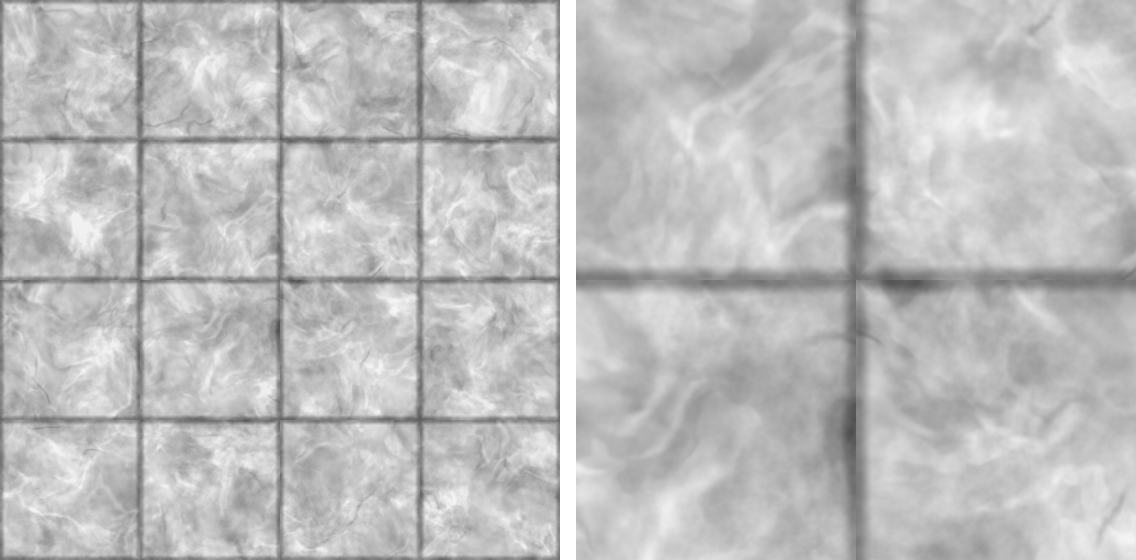
Left: the whole. Right: its middle third, enlarged.
Write a three.js fragment shader that draws this texture.

```glsl
// Grey marble floor: four by four square tiles with soft, dark, worn joints.
varying vec2 vUv;

const float TILES = 4.0;
const float JOINT_CORE = 0.0010;
const float JOINT_EDGE = 0.0105;
const float STONE_GREY = 0.748;

vec2 hash2(vec2 p) {
  vec2 q = vec2(dot(p, vec2(127.1, 311.7)), dot(p, vec2(269.5, 183.3)));
  return fract(sin(q) * 43758.5);
}

// Gradient noise, centred on zero
float gradientAt(vec2 cell, vec2 corner, vec2 f) {
  float angle = 6.28318 * hash2(cell + corner).x;
  return dot(vec2(cos(angle), sin(angle)), f - corner);
}

float noise(vec2 p) {
  vec2 cell = floor(p);
  vec2 f = p - cell;
  vec2 u = f * f * f * (f * (f * 6.0 - 15.0) + 10.0);
  float low = mix(gradientAt(cell, vec2(0.0), f), gradientAt(cell, vec2(1.0, 0.0), f), u.x);
  float high = mix(gradientAt(cell, vec2(0.0, 1.0), f), gradientAt(cell, vec2(1.0), f), u.x);
  return mix(low, high, u.y);
}

float fbm(vec2 p, float gain) {
  float sum = 0.0;
  float amplitude = 0.5;
  for (int i = 0; i < 4; i++) {
    sum += amplitude * noise(p);
    p = mat2(1.6, 1.2, -1.2, 1.6) * p + 7.3;
    amplitude *= gain;
  }
  return sum;
}

// Soft line along the zero contour of a noise, broken into stretches
float vein(vec2 p, float width, float threshold) {
  float bend = 0.35 * fbm(p * 2.0 + 3.7, 0.45);
  float line = 1.0 - smoothstep(0.0, width, abs(noise(p) + bend));
  return line * smoothstep(threshold, threshold + 0.25, noise(p * 1.3 + 21.4));
}

// Clouded stone; p is in tile widths
float marble(vec2 p) {
  vec2 warp = vec2(noise(p * 2.4 + 11.2), noise(p * 2.4 + 37.8));
  vec2 q = p + 0.16 * warp;
  float grey = STONE_GREY + 0.36 * fbm(q * 2.3, 0.62);

  // Mottled grain, stronger in some places
  float roughness = 0.8 + 0.9 * noise(p * 2.1 + 70.0);
  grey += 0.17 * roughness * fbm(p * 10.0 + 5.1, 0.62);

  // Pale patches with a firm border
  float patchShape = fbm(q * 3.1 + 61.0, 0.62);
  grey += 0.06 * smoothstep(0.03, 0.14, patchShape);

  // Dark smudges
  float smudge = fbm(q * 2.6 + 83.0, 0.6);
  grey -= 0.09 * smoothstep(0.08, 0.32, smudge);

  // Pale veins, fine threads and dark cracks
  grey += 0.09 * vein(q * 2.2 + 14.0, 0.09, 0.0);
  grey += 0.07 * vein(q * 4.5 + 47.0, 0.14, 0.0);
  grey -= 0.09 * vein(q * 2.7 + 92.0, 0.075, 0.08);
  return clamp(grey, 0.48, 0.94);
}

// Joint coverage on each axis, from distance to the nearest grid line
vec2 jointMask(vec2 uv, float core, float edge) {
  vec2 d = abs(fract(uv * TILES + 0.5) - 0.5) / TILES;
  return 1.0 - smoothstep(vec2(core), vec2(edge), d);
}

void main() {
  // Each tile is cut from another part of the stone
  vec2 tile = min(floor(vUv * TILES), TILES - 1.0);
  vec2 cut = hash2(tile + 2.0);
  float grey = marble(vUv * TILES + floor(cut * 40.0) * 3.0 + cut);
  grey += 0.03 * (hash2(tile + 9.0).y - 0.5);

  // Grime that gathers unevenly beside the joints
  vec2 halo = jointMask(vUv, 0.004, 0.026);
  float grime = smoothstep(0.05, 0.35, fbm(vUv * 13.0 + 5.0, 0.6));
  grey -= max(halo.x, halo.y) * (0.01 + 0.12 * grime);

  // Joints blend the stone toward a dark grey, most of all where they cross
  vec2 joint = jointMask(vUv, JOINT_CORE, JOINT_EDGE);
  float wear = 0.32 + 0.25 * fbm(vUv * 22.0 + 31.0, 0.6);
  float shade = max(joint.x, joint.y) * wear + 0.08 * joint.x * joint.y;
  grey *= 1.0 - shade;

  gl_FragColor = vec4(vec3(clamp(grey, 0.0, 1.0)), 1.0);
}
```
